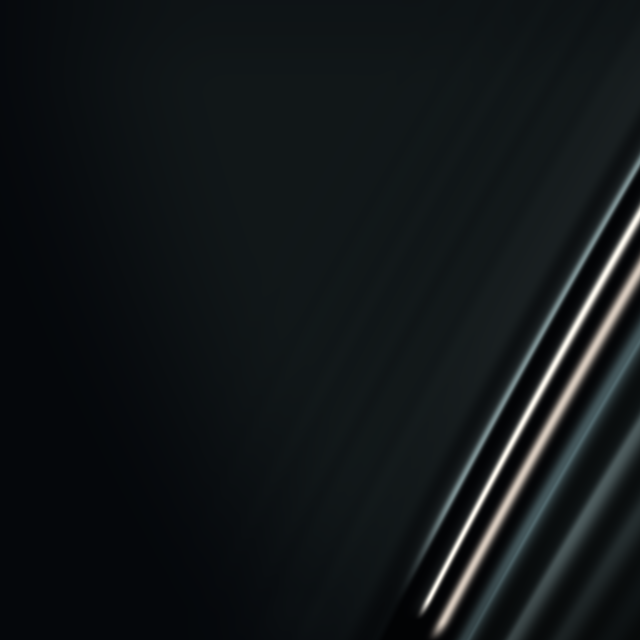
Give the GLSL for this background, as a Shadertoy shader.

```glsl
// Dark satin backdrop with glossy, gently curved diagonal ridges at lower right.

// Background tones
const vec3 INK = vec3(0.018, 0.028, 0.043);
const vec3 SLATE = vec3(0.066, 0.090, 0.096);
const vec3 GROOVE = vec3(0.010, 0.014, 0.022);

// Ridge tones
const vec3 SILVER = vec3(0.36, 0.41, 0.41);
const vec3 WHITE = vec3(0.97, 0.95, 0.91);
const vec3 CREAM = vec3(0.84, 0.79, 0.74);
const vec3 TEAL = vec3(0.20, 0.25, 0.26);
const vec3 ASH = vec3(0.23, 0.26, 0.26);

// Ridge curve: x = A + B*y + C*y*y, with the right side fanning out upward
const vec3 CURVE = vec3(0.638, 0.51, 0.05);
const float FAN = 0.45;

// Ridge centres, measured across from the white ridge
const float EDGE_POS = -0.047;
const float CREAM_POS = 0.039;
const float TEAL_POS = 0.088;
const float ASH_POS = 0.160;
const float LAST_POS = 0.237;

// Faint folds
const float FOLD_FREQ = 105.0;
const float FOLD_DEPTH = 0.07;

// Bell with separate widths on its left and right sides
float ridge(float x, float centre, float left, float right) {
    float d = x - centre;
    float t = d / (d < 0.0 ? left : right);
    return exp(-t * t);
}

// Signed horizontal distance from the white ridge
float acrossRidges(vec2 p) {
    float u = p.x - (CURVE.x + CURVE.y * p.y + CURVE.z * p.y * p.y);
    return u > 0.0 ? u / (1.0 + FAN * p.y) : u;
}

// Broad soft light with barely visible diagonal folds
vec3 backdrop(vec2 p, float w) {
    float drop = 1.0 - p.y;
    float light = smoothstep(-0.22, 0.24, p.x - 0.10 - 0.40 * drop * sqrt(drop));
    light *= 1.0 - 0.22 * smoothstep(0.85, 1.0, p.y);
    vec2 g = (p - vec2(0.51, 0.05)) / vec2(0.12, 0.11);
    light = max(light, 0.62 * exp(-dot(g, g)));

    float folds = sin(w * FOLD_FREQ) + 0.5 * sin(w * FOLD_FREQ * 1.73 + 1.0);
    light *= 1.0 + FOLD_DEPTH * folds * smoothstep(-0.6, -0.25, w);
    vec3 col = mix(INK, SLATE, light);

    // Sheen and shadow leading up to the first edge
    float rise = smoothstep(0.10, 0.55, p.y);
    col += 0.032 * rise * ridge(w, -0.105, 0.07, 0.025);
    float shade = ridge(w, -0.066, 0.028, 0.03);
    return mix(col, GROOVE, 0.6 * shade);
}

// Dim reflective folds right of the bright ridges
vec3 farFolds(float w, float y) {
    float body = smoothstep(0.055, 0.095, w);
    float wave = 0.5 + 0.5 * sin(w * 82.0 + 0.8);
    vec3 col = mix(GROOVE, SLATE * (0.55 + 0.45 * wave), body);
    col += TEAL * ridge(w, TEAL_POS, 0.012, 0.016);
    col += 0.35 * TEAL * ridge(w, TEAL_POS + 0.006, 0.003, 0.004);
    col += ASH * ridge(w, ASH_POS, 0.009, 0.020);
    col += 0.32 * ASH * ridge(w, LAST_POS, 0.014, 0.025);
    return col * mix(0.75, 1.0, smoothstep(0.0, 0.2, y));
}

void mainImage(out vec4 fragColor, in vec2 fragCoord) {
    vec2 p = fragCoord / iResolution.xy;
    float w = acrossRidges(p);

    // Smooth backdrop gives way to the ridged surface
    float surface = smoothstep(EDGE_POS - 0.006, EDGE_POS + 0.010, w);
    vec3 col = mix(backdrop(p, w), farFolds(w, p.y), surface);

    // Silver edge with a soft outer slope
    float edgeFade = smoothstep(0.05, 0.24, p.y);
    float edge = ridge(w, EDGE_POS, 0.007, 0.005);
    edge += 0.25 * ridge(w, EDGE_POS, 0.020, 0.007);
    col += SILVER * edge * edgeFade;

    // Bright white ridge, tapering to its lower end
    float whiteFade = smoothstep(0.030, 0.065, p.y);
    float halfWidth = mix(0.0055, 0.0075, smoothstep(0.05, 0.6, p.y));
    col = mix(col, WHITE, whiteFade * ridge(w, 0.0, halfWidth, halfWidth * 0.9));
    col += 0.18 * SILVER * whiteFade * ridge(w, -0.006, 0.012, 0.006);

    // Wider cream ridge
    float creamFade = smoothstep(-0.006, 0.030, p.y);
    col = mix(col, CREAM, creamFade * ridge(w, CREAM_POS, 0.0085, 0.0095));

    fragColor = vec4(clamp(col, 0.0, 1.0), 1.0);
}
```
